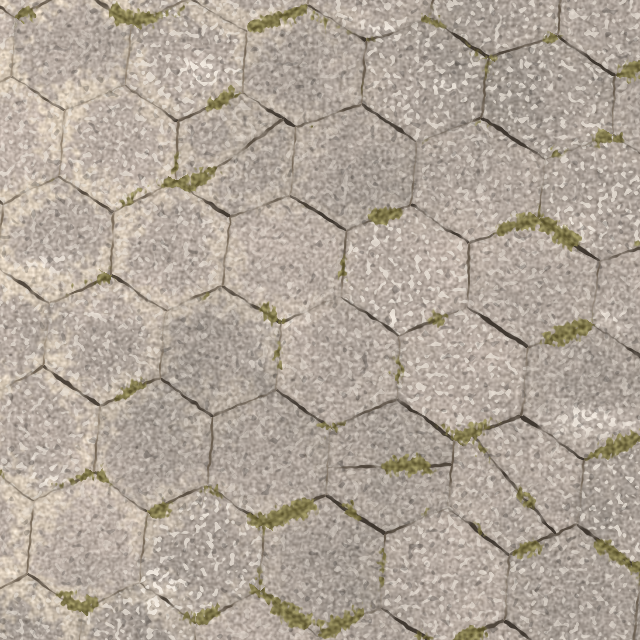
Reproduce this texture procedurally as a Shadertoy shader.

```glsl
// Weathered hexagonal stone paving with thin joints, cracked slabs and moss.

vec2 hash2(vec2 p) {
    p = vec2(dot(p, vec2(127.1, 311.7)), dot(p, vec2(269.5, 183.3)));
    return fract(sin(p) * 43758.5);
}

float corner(vec2 cell, vec2 f, vec2 o) {
    return dot(hash2(cell + o) * 2.0 - 1.0, f - o);
}

// Gradient noise, roughly -0.6 to 0.6
float gnoise(vec2 p) {
    vec2 i = floor(p), f = fract(p);
    vec2 u = f * f * f * (f * (f * 6.0 - 15.0) + 10.0);
    return mix(mix(corner(i, f, vec2(0, 0)), corner(i, f, vec2(1, 0)), u.x),
               mix(corner(i, f, vec2(0, 1)), corner(i, f, vec2(1, 1)), u.x), u.y);
}

float fbm(vec2 p) {
    float sum = 0.0, amp = 0.6;
    for (int k = 0; k < 4; k++) {
        sum += amp * gnoise(p);
        p = mat2(1.6, 1.2, -1.2, 1.6) * p + 3.7;
        amp *= 0.5;
    }
    return sum;
}

// Slab centre in units of one slab width, slightly displaced
vec2 slabCentre(vec2 id) {
    return mat2(1.0, 0.0, 0.5, -0.866) * id + 0.05 * (hash2(id) - 0.5);
}

// Distance to the nearest joint or crack; also gives its normal and the slab id
float jointDistance(vec2 h, vec2 guess, out vec2 normal, out vec2 id) {
    float best = 9.0, edge = 9.0;
    vec2 toCentre = vec2(0);
    id = guess;
    for (int k = 0; k < 9; k++) {
        vec2 cell = guess + vec2(k % 3 - 1, k / 3 - 1);
        vec2 r = slabCentre(cell) - h;
        if (dot(r, r) < best) { best = dot(r, r); toCentre = r; id = cell; }
    }
    normal = vec2(0, 1);
    for (int k = 0; k < 9; k++) {
        if (k == 4) continue;
        vec2 r = slabCentre(id + vec2(k % 3 - 1, k / 3 - 1)) - h;
        vec2 n = normalize(r - toCentre);
        float d = dot(0.5 * (r + toCentre), n);
        if (d < edge) { edge = d; normal = n; }
    }
    // A few slabs are split, each at its own angle
    if (mod(id.y, 3.0) == 2.0 && id.x >= 0.0 && id.x * 3.0 <= id.y + 1.0) {
        float angle = 0.57 - 0.21 * id.y - 0.95 * id.x;
        vec2 n = vec2(-sin(angle), cos(angle));
        float d = abs(dot(toCentre, n) + 0.03 * gnoise(h * 5.0));
        if (d < edge) { edge = d; normal = n; }
    }
    return edge;
}

void mainImage(out vec4 fragColor, in vec2 fragCoord) {
    vec2 p = fragCoord / iResolution.xy;
    float pixel = 5.4 / iResolution.y;

    // Tilted lattice with a mild perspective bend and ragged edges
    vec2 q = p - vec2(0.447, 0.599);
    q += vec2(-0.085, 0.05) * q.x * q.x + vec2(0.0, 0.08) * q.y * q.y;
    q += 0.004 * vec2(gnoise(p * 28.0), gnoise(p * 28.0 + 7.3));
    q += 0.003 * vec2(gnoise(p * 90.0 + 2.0), gnoise(p * 90.0 + 15.0));
    vec2 lattice = inverse(mat2(0.1862, -0.0182, 0.0807, -0.160)) * q;
    vec2 h = mat2(1.0, 0.0, 0.5, -0.866) * lattice;
    vec2 normal, id;
    float edge = jointDistance(h, round(lattice), normal, id);
    float slant = smoothstep(0.2, 0.6, abs(normal.y));
    float falling = slant * step(0.0, normal.x * normal.y);
    vec2 rnd = hash2(id + 17.0);

    // Stone: slab tone, cloudy stains and warm light from the left
    float sun = 1.0 - smoothstep(0.0, 0.8, p.x + 0.25 * (1.0 - p.y) + 0.3 * fbm(p * 4.0));
    float tone = 0.22 + 0.45 * rnd.x + 0.22 * sun + 0.7 * fbm(p * 6.0) + 0.4 * fbm(p * 26.0);
    vec3 stone = mix(vec3(0.59, 0.56, 0.53), vec3(0.77, 0.715, 0.675), tone);
    float rim = 1.0 - smoothstep(-0.02, 0.2, edge + 0.5 * fbm(p * 13.0) + 0.3 * gnoise(p * 70.0));
    stone = mix(stone, vec3(0.92, 0.86, 0.77), rim * (0.1 + 0.65 * sun));

    // Grain, pale chips, dark pits and whitish scuffs
    stone += 0.21 * gnoise(p * 185.0) + 0.15 * gnoise(p * 110.0 + 5.0);
    float scuff = smoothstep(0.1, 0.4, fbm(p * vec2(6.0, 13.0) + 21.0));
    float chips = smoothstep(0.12, 0.28, gnoise(p * 105.0 + 31.0) + 0.12 * scuff);
    chips = max(chips, smoothstep(0.3, 0.38, gnoise(p * 62.0 + 11.0)));
    stone = mix(stone, vec3(0.92, 0.89, 0.85), min(chips * (0.3 + 0.5 * rnd.y + 0.4 * scuff), 0.9));
    stone += 0.07 * scuff;
    stone *= 1.0 - 0.2 * smoothstep(0.22, 0.4, gnoise(p * 85.0 + 47.0));
    stone *= 1.0 - 0.1 * (1.0 - smoothstep(0.0, 0.05, edge));

    // Joints: faint and sandy when upright, darker on falling slopes, often broken
    float wear = smoothstep(-0.3, 0.3, gnoise(p * 11.0 + 60.0) + 0.5 * gnoise(p * 45.0));
    float width = 0.004 + 0.012 * wear * (0.3 + 0.3 * slant + 0.4 * falling);
    float joint = 1.0 - smoothstep(width - pixel * 0.5, width + pixel * 0.9, edge);
    joint *= clamp(0.25 + 0.7 * wear + 0.2 * falling + 0.7 * gnoise(p * 60.0 + 3.0), 0.1, 0.95);
    float dark = clamp(0.4 + 0.2 * slant + 0.25 * falling + 0.25 * wear - 0.25 * sun, 0.0, 1.0);
    vec3 color = mix(stone, mix(vec3(0.66, 0.58, 0.48), vec3(0.23, 0.20, 0.17), dark), joint);

    // Moss: ragged tufts along the joints, denser to the lower right
    float growth = gnoise(p * 13.0 + 4.0) + 0.12 * (p.x - p.y) + 0.08 * (slant - falling);
    float reach = 0.085 * smoothstep(0.06, 0.36, growth) * mix(0.3, 1.0, slant);
    float fuzz = 0.09 * gnoise(p * 85.0) + 0.07 * gnoise(p * vec2(190.0, 120.0));
    float moss = smoothstep(-0.005, 0.03, reach - edge + fuzz) * smoothstep(0.0, 0.025, reach);
    float blade = 0.5 + 1.3 * gnoise(p * 150.0 + 9.0) + 4.0 * (edge - 0.03);
    vec3 green = mix(vec3(0.34, 0.31, 0.15), vec3(0.63, 0.60, 0.38), clamp(blade, 0.0, 1.0));
    color = mix(color, green, moss * 0.88);

    fragColor = vec4(clamp(color, 0.0, 1.0), 1.0);
}
```
